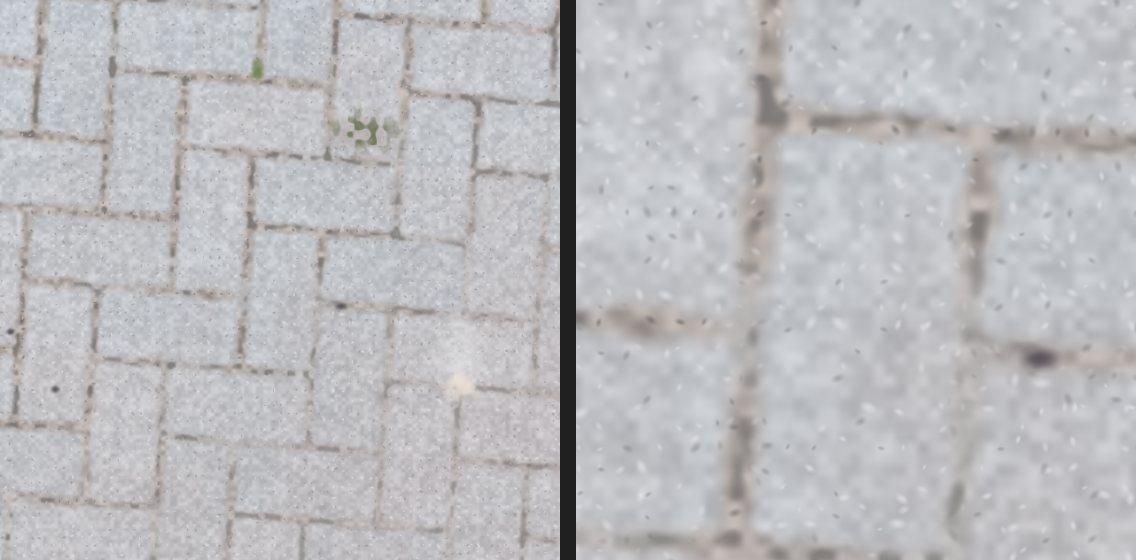
Left: the whole. Right: its middle third, enlarged.
Reproduce this texture procedurally as a three.js fragment shader.

```glsl
// Weathered grey concrete pavers in a slightly tilted herringbone bond with sandy joints.
varying vec2 vUv;

const vec3 COOL_GREY = vec3(0.765, 0.788, 0.81);
const vec3 WARM_GREY = vec3(0.758, 0.742, 0.752);
const vec3 SAND = vec3(0.70, 0.662, 0.64);
const vec3 DARK_GRIT = vec3(0.43, 0.42, 0.42);
const vec3 PALE_FLECK = vec3(0.87, 0.87, 0.89);
const vec3 MOSS = vec3(0.43, 0.46, 0.35);
const vec3 PEBBLE = vec3(0.27, 0.25, 0.28);
const float JOINT_HALF = 0.055;   // in paver widths
const float CORNER = 0.08;

float hash(vec2 p) {
  return fract(sin(dot(p, vec2(127.1, 311.7))) * 43758.5453);
}

float noise(vec2 p) {
  vec2 i = floor(p), f = fract(p);
  f = f * f * (3.0 - 2.0 * f);
  return mix(mix(hash(i), hash(i + vec2(1.0, 0.0)), f.x),
             mix(hash(i + vec2(0.0, 1.0)), hash(i + vec2(1.0, 1.0)), f.x), f.y);
}

float fbm(vec2 p) {
  float sum = 0.0, amp = 0.5;
  for (int i = 0; i < 3; i++) {
    sum += amp * noise(p);
    p = mat2(1.6, 1.2, -1.2, 1.6) * p + 7.3;
    amp *= 0.5;
  }
  return sum / 0.875;
}

// Soft, randomly turned oval chips; density is the share of filled cells.
float flecks(vec2 p, float scale, float density, float seed) {
  vec2 q = p * scale, cell = floor(q) + seed;
  vec2 centre = 0.4 + 0.2 * vec2(hash(cell), hash(cell + 17.0));
  float a = 6.2832 * hash(cell + 31.0);
  vec2 d = mat2(cos(a), sin(a), -sin(a), cos(a)) * (fract(q) - centre);
  float size = mix(0.2, 0.42, hash(cell + 43.0));
  float chip = 1.0 - smoothstep(0.0, 1.0, length(d * vec2(1.0, 1.7)) / size);
  return chip * step(hash(cell + 59.0), density);
}

// Blurred spot with a ragged rim.
float blot(vec2 p, vec2 centre, vec2 radius, float ragged) {
  float r = length((p - centre) / radius) + ragged * (fbm(p * 55.0) - 0.5);
  return 1.0 - smoothstep(0.1, 1.0, r);
}

float roundedBox(vec2 p, vec2 halfSize, float r) {
  vec2 q = abs(p) - halfSize + r;
  return length(max(q, 0.0)) + min(max(q.x, q.y), 0.0) - r;
}

// Herringbone: xy = paver id, z = signed distance to the paver edge.
vec3 herringbone(vec2 g) {
  vec2 cell = floor(g);
  float k = mod(cell.x - cell.y, 4.0);
  bool lying = k < 1.5;
  vec2 size = lying ? vec2(2.0, 1.0) : vec2(1.0, 2.0);
  vec2 corner = cell;
  if (k > 0.5 && lying) corner.x -= 1.0;
  if (k > 1.5 && k < 2.5) corner.y -= 1.0;
  return vec3(corner, roundedBox(g - corner - 0.5 * size, 0.5 * size - JOINT_HALF, CORNER));
}

void main() {
  vec2 p = vec2(vUv.x, 1.0 - vUv.y);

  // Tilted paver grid with crumbly edges
  vec2 o = p - vec2(0.453, 0.2735);
  vec2 g = vec2(7.6 * o.x + 0.501 * o.y, 7.718 * o.y - 0.613 * o.x);
  g += 0.06 * (vec2(fbm(p * 50.0), fbm(p * 50.0 + 40.0)) - 0.5);
  vec3 paver = herringbone(g);
  float tone = hash(paver.xy + 3.0);
  float edge = paver.z + 0.09 * (fbm(p * 24.0 + 70.0) - 0.5);

  // Paver faces
  float cloud = fbm(p * 9.0);
  float warmth = 0.05 + 0.65 * p.y + 0.25 * p.x + 0.8 * (cloud - 0.5) + 0.3 * (tone - 0.5);
  vec3 col = mix(COOL_GREY, WARM_GREY, clamp(warmth, 0.0, 1.0));
  col += 0.03 * (tone - 0.5) + 0.05 * (fbm(p * 24.0) - 0.5);
  col += 0.09 * (noise(p * 150.0) - 0.5) + 0.06 * (noise(p * 85.0 + 5.0) - 0.5);
  float worn = smoothstep(0.4, 0.65, fbm(p * 10.0 + 20.0));
  col = mix(col, PALE_FLECK, 0.8 * flecks(p, 58.0, 0.15 + 0.3 * worn, 0.0));
  col = mix(col, PALE_FLECK, 0.6 * flecks(p + 0.37, 83.0, 0.25, 90.0));
  col = mix(col, DARK_GRIT, 0.35 * flecks(p + 0.13, 72.0, 0.2, 150.0));

  // Sandy joints, fading in patches and toward the lower right
  float fade = mix(1.0, 0.6, smoothstep(0.7, 1.6, p.x + p.y));
  float patchy = smoothstep(0.3, 0.6, fbm(p * 11.0 + 60.0));
  float joint = smoothstep(-0.07, 0.045, edge) * fade * mix(0.5, 1.0, patchy);
  vec3 sand = SAND + 0.2 * (noise(p * 110.0) - 0.5);
  col = mix(col, sand, joint);

  // Broken dark seam and grit in the joints
  float seam = smoothstep(-0.01, 0.05, paver.z) * fade;
  float gaps = smoothstep(0.45, 0.75, noise(p * 75.0 + 11.0) * 0.6 + noise(p * 17.0) * 0.4);
  col = mix(col, DARK_GRIT, 0.75 * seam * gaps);
  col = mix(col, DARK_GRIT, 0.7 * joint * flecks(p, 62.0, 0.4, 210.0));
  col = mix(col, PALE_FLECK, 0.5 * joint * flecks(p + 0.21, 70.0, 0.3, 270.0));

  // Moss and a broken paver end
  col = mix(col, vec3(0.40, 0.50, 0.27), 0.8 * blot(p, vec2(0.462, 0.127), vec2(0.018, 0.026), 1.0));
  float crumble = blot(p, vec2(0.655, 0.237), vec2(0.085, 0.05), 0.9);
  col = mix(col, SAND, 0.6 * crumble);
  col = mix(col, MOSS, 0.9 * crumble * smoothstep(0.45, 0.7, noise(p * 75.0 + 4.0)));

  // Pale scuff with a warm tip
  col = mix(col, vec3(0.89), 0.6 * blot(p, vec2(0.825, 0.645), vec2(0.06, 0.085), 0.9));
  col = mix(col, vec3(0.94, 0.89, 0.84), 0.8 * blot(p, vec2(0.824, 0.69), vec2(0.042, 0.034), 0.6));

  // Loose pebbles
  float pebbles = blot(p, vec2(0.099, 0.695), vec2(0.012, 0.01), 0.4);
  pebbles = max(pebbles, blot(p, vec2(0.019, 0.593), vec2(0.012, 0.009), 0.4));
  pebbles = max(pebbles, blot(p, vec2(0.609, 0.547), vec2(0.017, 0.01), 0.4));
  col = mix(col, PEBBLE, 0.8 * pebbles);

  gl_FragColor = vec4(clamp(col, 0.0, 1.0), 1.0);
}
```
